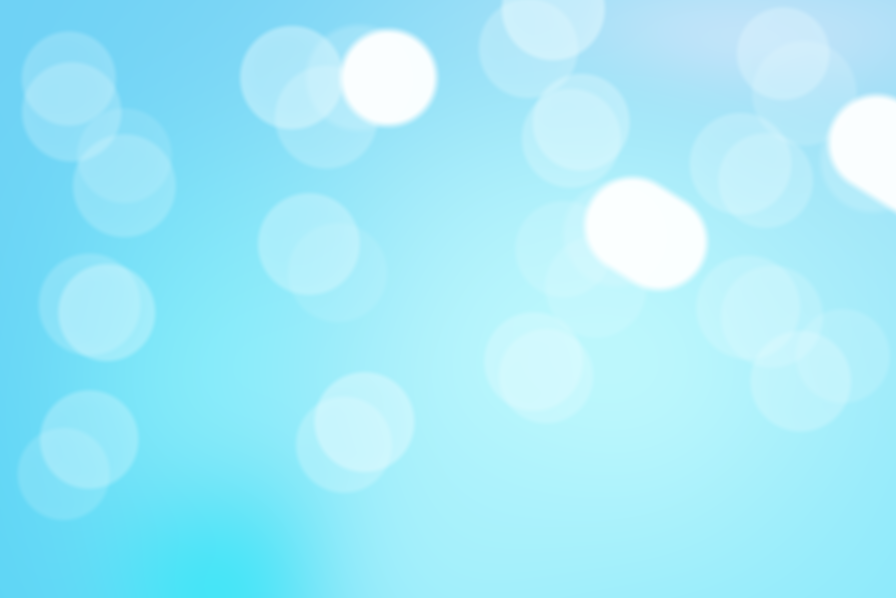
A Shadertoy shader for this background:

```glsl
const int CLUSTERS = 15;
const int DISCS_PER_CLUSTER = 2;
const int HIGHLIGHTS = 3;
const float DISC_RADIUS = 0.08;

float hash(float n) {
    return fract(sin(n * 12.9898 + 4.137) * 43758.5453);
}

// Gaussian falloff with separate horizontal and vertical widths
float glow(vec2 p, vec2 centre, vec2 size) {
    vec2 d = (p - centre) / size;
    return exp(-dot(d, d));
}

float segmentDistance(vec2 p, vec2 a, vec2 b) {
    vec2 along = b - a;
    float t = clamp(dot(p - a, along) / max(dot(along, along), 1e-6), 0.0, 1.0);
    return length(p - a - along * t);
}

float softDisc(float dist, float radius, float blur) {
    return 1.0 - smoothstep(radius - blur, radius + blur, dist);
}

// Four corner tints with broad pools of light over them
vec3 backdrop(vec2 p, float aspect) {
    vec2 drift = 0.02 * vec2(sin(p.y * 7.0 + 1.0) + 0.5 * sin(p.x * 11.0),
                             sin(p.x * 6.0) + 0.5 * sin(p.y * 13.0 + 2.0));
    vec2 q = p + drift;
    float across = smoothstep(0.0, 1.0, q.x / aspect);
    vec3 low = mix(vec3(0.36, 0.83, 0.96), vec3(0.50, 0.90, 0.98), across);
    vec3 high = mix(vec3(0.43, 0.82, 0.96), vec3(0.60, 0.85, 0.96), across);
    vec3 col = mix(low, high, smoothstep(0.0, 1.0, q.y));

    col = mix(col, vec3(0.46, 0.93, 0.98), 0.7 * glow(q, vec2(0.34, 0.42), vec2(0.24, 0.30)));
    col = mix(col, vec3(0.74, 0.97, 0.99), glow(q, vec2(0.98, 0.40), vec2(0.58, 0.48)));
    col = mix(col, vec3(0.70, 0.96, 0.99), 0.5 * glow(q, vec2(0.78, 0.02), vec2(0.25, 0.30)));
    col = mix(col, vec3(0.24, 0.90, 0.97), 0.85 * glow(q, vec2(0.37, 0.03), vec2(0.16, 0.15)));
    col = mix(col, vec3(0.80, 0.90, 0.98), 0.75 * glow(q, vec2(1.28, 0.97), vec2(0.32, 0.10)));
    return col;
}

// Overlapping translucent discs in loose clusters
vec3 addFaintDiscs(vec3 col, vec2 p, float aspect) {
    for (int i = 0; i < CLUSTERS; i++) {
        float id = float(i);
        vec2 spread = fract(vec2(0.08, 0.78) + id * vec2(0.7549, 0.5698));
        vec2 centre = vec2(spread.x * aspect, mix(0.22, 0.98, spread.y));
        for (int j = 0; j < DISCS_PER_CLUSTER; j++) {
            float seed = id * 3.0 + float(j) * 71.0;
            float angle = 6.2832 * hash(seed + 0.3);
            vec2 offset = float(j) * mix(0.03, 0.09, hash(seed + 0.6)) * vec2(cos(angle), sin(angle));
            float radius = DISC_RADIUS * mix(0.95, 1.12, hash(seed + 0.9));
            float dist = length(p - centre - offset);
            float strength = 0.12 + 0.24 * hash(seed) + 0.3 * pow(hash(seed + 1.7), 8.0);
            float rim = 0.9 + 0.1 * smoothstep(0.6, 1.0, dist / radius);
            col = mix(col, vec3(0.93, 0.99, 1.0), strength * rim * softDisc(dist, radius, 0.006));
        }
    }
    return col;
}

// Near-white spots, increasingly stretched toward the right
vec3 addHighlights(vec3 col, vec2 p) {
    for (int i = 0; i < HIGHLIGHTS; i++) {
        float id = float(i);
        vec2 centre = vec2(0.65 + 0.43 * id, 0.72 + 0.15 * cos(2.4 * id));
        vec2 stretch = 0.026 * id * normalize(vec2(0.8, -0.5));
        float dist = segmentDistance(p, centre - stretch, centre + stretch);
        float halo = 0.25 * softDisc(length(p - centre + vec2(0.05, 0.0)), DISC_RADIUS * 1.1, 0.008);
        col = mix(col, vec3(0.9, 0.98, 1.0), halo);
        col = mix(col, vec3(0.99, 1.0, 1.0), 0.97 * softDisc(dist, DISC_RADIUS, 0.009));
    }
    return col;
}

void mainImage(out vec4 fragColor, in vec2 fragCoord) {
    vec2 p = fragCoord / iResolution.y;
    float aspect = iResolution.x / iResolution.y;
    vec3 col = backdrop(p, aspect);
    col = addFaintDiscs(col, p, aspect);
    col = addHighlights(col, p);
    fragColor = vec4(clamp(col, 0.0, 1.0), 1.0);
}
```
